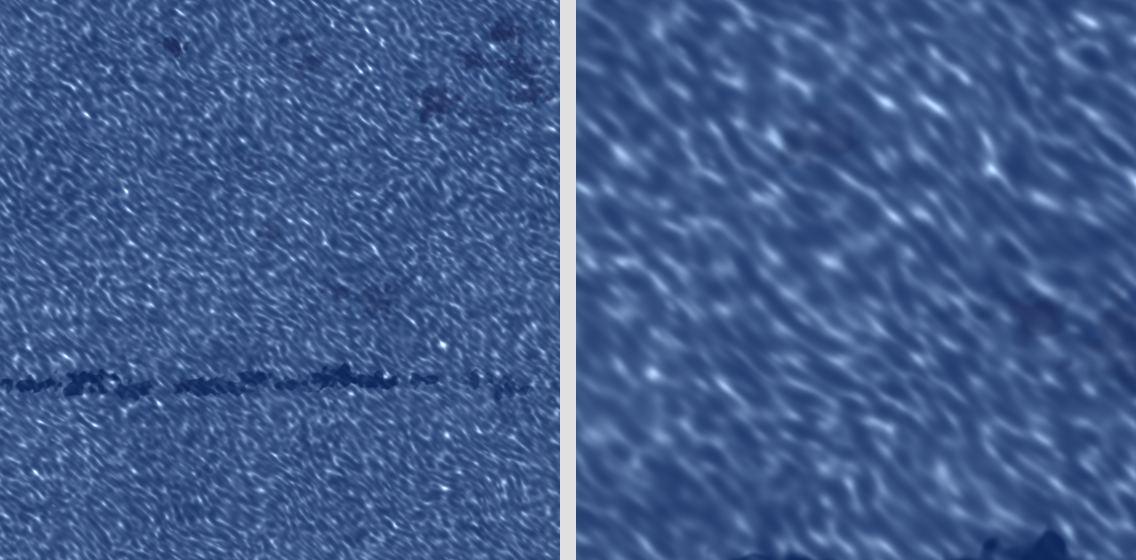
Left: the whole. Right: its middle third, enlarged.
Give the GLSL for this texture, as a Shadertoy shader.

```glsl
const vec3 BASE_BLUE = vec3(0.24, 0.35, 0.54);
const vec3 LIGHT_STEP = vec3(0.98, 1.02, 0.97);
const vec3 PURPLE_SHIFT = vec3(0.025, -0.015, -0.03);
const float GRAIN_ANGLE = -0.70;

vec2 hash2(vec2 p) {
    vec3 q = fract(p.xyx * vec3(0.1031, 0.1030, 0.0973));
    q += dot(q, q.yzx + 33.33);
    return fract((q.xx + q.yz) * q.zy);
}

float cornerSlope(vec2 cell, vec2 offset, vec2 corner) {
    return dot(hash2(cell + corner) * 2.0 - 1.0, offset - corner);
}

float gradientNoise(vec2 p) {
    vec2 cell = floor(p);
    vec2 f = fract(p);
    vec2 u = f * f * f * (f * (f * 6.0 - 15.0) + 10.0);
    float low = mix(cornerSlope(cell, f, vec2(0, 0)), cornerSlope(cell, f, vec2(1, 0)), u.x);
    float high = mix(cornerSlope(cell, f, vec2(0, 1)), cornerSlope(cell, f, vec2(1, 1)), u.x);
    return mix(low, high, u.y);
}

vec2 rotate(vec2 p, float angle) {
    float c = cos(angle), s = sin(angle);
    return vec2(c * p.x + s * p.y, c * p.y - s * p.x);
}

// Layered streaks, stretched along the grain direction
float streaks(vec2 p) {
    vec2 fine = rotate(p, GRAIN_ANGLE);
    vec2 coarse = rotate(p, GRAIN_ANGLE - 0.12);
    float n = 0.70 * gradientNoise(fine * vec2(52.0, 125.0) + 171.3);
    n += 0.50 * gradientNoise(coarse * vec2(34.0, 84.0) + 263.7);
    return n + 0.28 * gradientNoise(p * 80.0 + 57.1);
}

// Small bright flecks, one candidate per jittered cell
float glints(vec2 p, float density, float chance) {
    vec2 home = floor(p * density);
    float light = 0.0;
    for (int y = -1; y <= 1; y++)
    for (int x = -1; x <= 1; x++) {
        vec2 cell = home + vec2(x, y);
        vec2 pick = hash2(cell + 401.0);
        vec2 centre = (cell + hash2(cell + 83.0)) / density;
        vec2 d = rotate(p - centre, GRAIN_ANGLE) / vec2(0.0052, 0.0026);
        light += step(pick.x, chance) * (0.3 + 0.7 * pick.y) * exp(-dot(d, d));
    }
    return light;
}

float stain(vec2 p, vec2 centre, vec2 radius, float ragged) {
    return 1.0 - smoothstep(0.55, 1.2, length((p - centre) / radius) + ragged);
}

// Soft blotches gathered toward the upper right
float blotches(vec2 p, float ragged) {
    float mask = 0.0;
    for (int i = 0; i < 16; i++) {
        vec2 a = hash2(vec2(i, 12.0));
        vec2 b = hash2(vec2(i, 47.0));
        vec2 centre = vec2(sqrt(a.x), 1.0 - 0.65 * a.y * a.y - 0.05);
        vec2 radius = mix(0.018, 0.036, b.x) * vec2(1.15, 0.85);
        mask = max(mask, mix(0.3, 0.9, b.y) * stain(p, centre, radius, ragged));
    }
    return mask;
}

// Broken horizontal row of dark scuffs
float scuffRow(vec2 p, float height, float ragged) {
    float mask = 0.0;
    for (int i = 0; i < 13; i++) {
        vec2 a = hash2(vec2(i, 91.0));
        vec2 b = hash2(vec2(i, 135.0));
        vec2 centre = vec2((float(i) + a.x) / 14.0, height + 0.028 * (a.y - 0.5));
        vec2 radius = vec2(mix(0.022, 0.052, b.x), mix(0.009, 0.019, b.y));
        mask = max(mask, mix(0.65, 1.0, b.x) * stain(p, centre, radius, ragged));
    }
    return mask;
}

void mainImage(out vec4 fragColor, in vec2 fragCoord) {
    vec2 p = fragCoord / iResolution.y;

    // Gentle bending keeps the grain from looking ruled
    vec2 bend = vec2(gradientNoise(p * 9.0 + 21.0), gradientNoise(p * 9.0 + 66.0));
    vec2 q = p + 0.018 * bend;

    // Skewed tone: many mid blues, few bright tips
    float tone = 0.12 * (exp(3.1 * streaks(q)) - 1.07);
    tone += 0.20 * glints(q, 46.0, 0.34);
    tone += 0.05 * gradientNoise(p * 5.0 + 9.0) + 0.04 * gradientNoise(p * 17.0 + 31.0);

    // Stains darken and flatten the grain
    float ragged = 1.1 * gradientNoise(p * 48.0 + 5.0) + 0.9 * gradientNoise(p * 95.0 + 77.0);
    float blotch = blotches(p, ragged);
    float scuff = scuffRow(p, 0.314, ragged);
    tone = mix(tone, -0.14 + 0.35 * tone, blotch);
    tone = mix(tone, -0.18 + 0.25 * tone, scuff);

    vec3 color = BASE_BLUE + LIGHT_STEP * tone + PURPLE_SHIFT * blotch;
    fragColor = vec4(clamp(color, 0.0, 1.0), 1.0);
}
```
